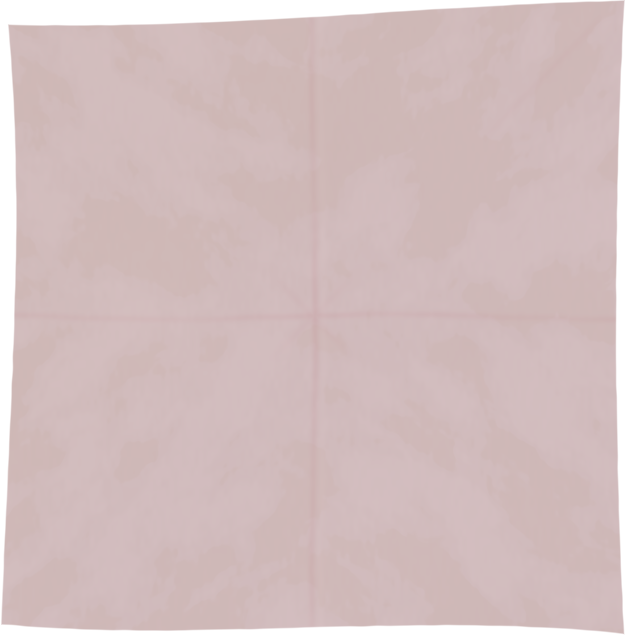
Write a Shadertoy shader that draws this texture.

```glsl
// A faded pink cloth square with curved edges, pressed folds and faint diagonal wrinkles on white.
#define CLOTH vec3(0.817, 0.732, 0.737)
#define PATCH_TINT vec3(-0.007, -0.010, -0.018)
#define LIGHT_TINT vec3(0.007, 0.008, 0.009)
#define FOLD_TINT vec3(-0.010, -0.036, -0.032)
#define FOLD_CENTER vec2(0.499, 0.505)
#define FOLD_WIDTH 0.0055
#define EDGE_SOFT 0.0016
#define WRINKLE_SCALE 17.0
#define WRINKLE_STRETCH 0.52

// Sine-free hash and smooth value noise
float hash(vec2 p) {
    vec3 q = fract(vec3(p.xyx) * 0.1031);
    q += dot(q, q.yzx + 33.33);
    return fract((q.x + q.y) * q.z);
}

float noise(vec2 p) {
    vec2 cell = floor(p), f = fract(p);
    f = f * f * (3.0 - 2.0 * f);
    return mix(mix(hash(cell), hash(cell + vec2(1, 0)), f.x),
               mix(hash(cell + vec2(0, 1)), hash(cell + vec2(1, 1)), f.x), f.y);
}

float fbm(vec2 p) {
    float sum = 0.0, amplitude = 0.5;
    for (int i = 0; i < 4; i++) {
        sum += amplitude * noise(p);
        p = mat2(1.6, 1.2, -1.2, 1.6) * p + 7.3;
        amplitude *= 0.52;
    }
    return sum;
}

// Signed distance inside the four bowed edges
float clothInside(vec2 p) {
    vec2 bow = p * (1.0 - p);
    float left = 0.002 + 0.007 * p.y + bow.y * (0.02 + 0.1 * p.y);
    float right = 0.994 - 0.052 * bow.y;
    float bottom = 0.025 - 0.016 * p.x + bow.x * (0.17 * p.x - 0.074);
    float top = 0.962 + 0.037 * p.x + bow.x * (0.085 * p.x - 0.07);
    return min(min(p.x - left, right - p.x), min(p.y - bottom, top - p.y));
}

// Wrinkles stretched along one diagonal
float wrinkles(vec2 p, float slope) {
    vec2 along = normalize(vec2(1.0, slope));
    vec2 q = vec2(dot(p, along) * WRINKLE_STRETCH, dot(p, vec2(-along.y, along.x)));
    return fbm(q * WRINKLE_SCALE + 20.0 + 11.0 * slope);
}

// Soft line profile
float crease(float d, float width) {
    return exp(-d * d / (width * width));
}

void mainImage(out vec4 fragColor, in vec2 fragCoord) {
    vec2 uv = fragCoord / iResolution.xy;
    vec2 d = uv - FOLD_CENTER;

    // Wrinkles point towards the centre in each quarter
    vec2 warped = uv + 0.018 * vec2(noise(uv * 24.0), noise(uv * 24.0 + 40.0));
    float quarter = smoothstep(-0.025, 0.025, d.x * d.y);
    float relief = mix(wrinkles(warped, -0.8), wrinkles(warped, 0.9), quarter);
    float weave = noise(uv * vec2(150.0, 65.0)) - 0.5;
    relief += 0.06 * weave;

    // Sharp-sided dull patches and softer pale streaks
    float dull = 1.0 - smoothstep(0.40, 0.46, relief);
    float pale = smoothstep(0.48, 0.64, relief);
    vec3 color = CLOTH + PATCH_TINT * dull + LIGHT_TINT * pale;
    color += 0.004 * weave + 0.012 * (fbm(uv * 4.0 + 60.0) - 0.47);
    color.b -= 0.005 * smoothstep(0.1, -0.4, d.x - d.y);

    // Two main folds, slightly wavy and uneven
    float vertical = d.x + 0.003 * cos(uv.y * 6.3) + 0.002 * (noise(uv.yy * 14.0) - 0.5);
    float horizontal = d.y + 0.004 * sin(uv.x * 9.0 - 0.9) + 0.002 * (noise(uv.xx * 15.0) - 0.5);
    float wear = 0.35 + 0.65 * noise(uv * 13.0 + 5.0);
    float folds = max(crease(vertical, FOLD_WIDTH), 0.85 * crease(horizontal, FOLD_WIDTH));
    color += FOLD_TINT * folds * wear;
    color += 0.006 * crease(vertical - 0.014, FOLD_WIDTH);

    // Faint diagonal creases from the centre and in the upper right corner
    float centerFade = 1.0 - smoothstep(0.03, 0.12, length(d));
    float cornerFade = smoothstep(0.24, 0.34, d.x) * (1.0 - smoothstep(0.43, 0.48, d.x));
    float centerDiagonal = crease(abs(d.x) - abs(d.y), 0.009) * centerFade;
    float cornerDiagonal = crease(d.x - d.y + 0.008, 0.008) * cornerFade;
    color += FOLD_TINT * (0.35 * centerDiagonal + 0.3 * cornerDiagonal);

    // Cloth over white paper
    float inside = clothInside(uv) + 0.001 * (noise(uv * 45.0) - 0.5);
    float softness = max(EDGE_SOFT, 0.75 / iResolution.y);
    float coverage = smoothstep(-softness, softness, inside);
    fragColor = vec4(mix(vec3(1.0), color, coverage), 1.0);
}
```
